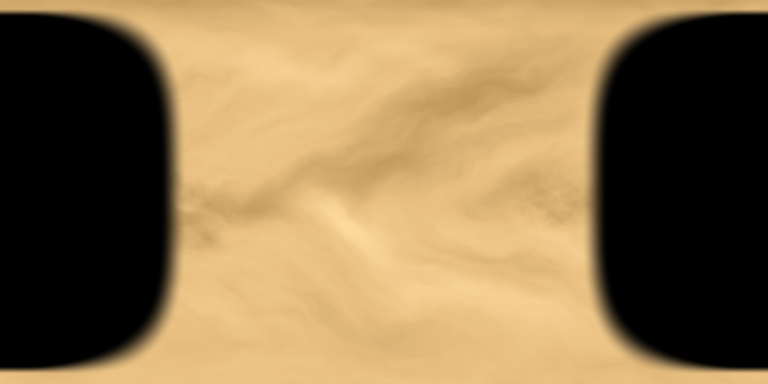
This texture is drawn by a WebGL 2 fragment shader. Its source:

```glsl
#version 300 es
precision highp float;
// Wrapped map of a hazy amber planet: streaked clouds between soft black gaps.
// Tilted gaussian patches set the broad tones, stretched noise adds the wisps,
// and a superellipse that wraps around the left and right sides masks the map.
uniform vec2 u_resolution;
out vec4 fragColor;

const vec3 DARK_TAN = vec3(0.72, 0.57, 0.34);
const vec3 AMBER = vec3(0.91, 0.75, 0.505);
const vec3 CREAM = vec3(1.0, 0.87, 0.63);

const vec2 GAP_CENTER = vec2(0.0, 0.502);
const vec2 GAP_RADIUS = vec2(0.463, 0.469);
const float GAP_POWER = 3.9;
const vec2 GAP_BLUR = vec2(0.085, 0.026);  // at the flanks, at top and bottom
const float UPPER_TILT = 0.40;
const float LOWER_TILT = -0.48;
const float STREAK_GAIN = 0.85;
const float MOTTLE_GAIN = 0.95;

// Patches: center.xy, radius.xy; then tilt and signed strength.
const int PATCHES = 9;
const vec4 SHADE_PLACE[PATCHES] = vec4[](
  vec4(1.10, 0.65, 0.25, 0.085), vec4(1.26, 0.77, 0.13, 0.060),
  vec4(0.64, 0.46, 0.11, 0.045), vec4(0.87, 0.53, 0.20, 0.045),
  vec4(1.44, 0.48, 0.12, 0.060), vec4(0.48, 0.46, 0.06, 0.090),
  vec4(0.53, 0.39, 0.05, 0.018), vec4(1.44, 0.84, 0.20, 0.090),
  vec4(0.99, 0.14, 0.13, 0.040));
const vec2 SHADE_FORM[PATCHES] = vec2[](
  vec2(0.50, -0.42), vec2(0.30, -0.35), vec2(0.0, -0.55),
  vec2(0.20, -0.38), vec2(-0.1, -0.45), vec2(0.0, -0.38),
  vec2(-0.5, -0.42), vec2(0.3, -0.25), vec2(0.1, -0.18));
const vec4 GLOW_PLACE[PATCHES] = vec4[](
  vec4(0.93, 0.42, 0.15, 0.045), vec4(0.79, 0.83, 0.22, 0.040),
  vec4(1.35, 0.38, 0.17, 0.040), vec4(1.09, 0.86, 0.14, 0.025),
  vec4(0.62, 0.29, 0.18, 0.050), vec4(1.30, 0.18, 0.22, 0.040),
  vec4(0.52, 0.21, 0.10, 0.030), vec4(0.66, 0.70, 0.17, 0.035),
  vec4(1.07, 0.30, 0.22, 0.050));
const vec2 GLOW_FORM[PATCHES] = vec2[](
  vec2(-0.25, 0.68), vec2(-0.10, 0.46), vec2(-0.30, 0.46),
  vec2(-0.40, 0.32), vec2(-0.55, 0.22), vec2(-0.20, 0.32),
  vec2(-0.50, 0.25), vec2(0.35, 0.18), vec2(-0.40, 0.22));

float hash(vec2 p) {
  return fract(sin(dot(p, vec2(127.1, 311.7))) * 43758.55);
}

float noise(vec2 p) {
  vec2 cell = floor(p), f = fract(p);
  f = f * f * (3.0 - 2.0 * f);
  return mix(mix(hash(cell), hash(cell + vec2(1, 0)), f.x),
             mix(hash(cell + vec2(0, 1)), hash(cell + vec2(1, 1)), f.x), f.y);
}

// Fractal noise centered on zero.
float fbm(vec2 p) {
  float sum = 0.0, amp = 0.5;
  for (int i = 0; i < 5; i++) {
    sum += amp * (noise(p) - 0.5);
    p = mat2(1.6, 0.3, -0.3, 1.6) * p * 1.25 + 17.3;
    amp *= 0.52;
  }
  return sum;
}

vec2 rotate(vec2 p, float angle) {
  float c = cos(angle), s = sin(angle);
  return vec2(c * p.x + s * p.y, c * p.y - s * p.x);
}

float streaks(vec2 p, float tilt) {
  return fbm(rotate(p, tilt) * vec2(5.0, 17.0) + tilt * 40.0);
}

float patchTone(vec2 p, vec4 place, vec2 form) {
  vec2 q = rotate(p - place.xy, form.x) / place.zw;
  return form.y * exp(-0.7 * dot(q, q));
}

void main() {
  vec2 p = gl_FragCoord.xy / u_resolution * vec2(2.0, 1.0);
  vec2 drift = vec2(fbm(p * 5.0 + 3.0), fbm(p * 5.0 + 31.0));
  vec2 warped = p + 0.13 * drift;

  // Broad light and dark areas
  float tone = 0.0;
  for (int i = 0; i < PATCHES; i++) {
    tone += patchTone(warped, SHADE_PLACE[i], SHADE_FORM[i]);
    tone += patchTone(warped, GLOW_PLACE[i], GLOW_FORM[i]);
  }

  // Wisps rise above the equator, fall below it and level out at the poles
  float wisps = mix(streaks(warped, LOWER_TILT), streaks(warped, UPPER_TILT),
                    smoothstep(0.42, 0.56, p.y));
  float polar = smoothstep(0.30, 0.46, abs(p.y - 0.5));
  tone += STREAK_GAIN * mix(wisps, 0.7 * streaks(warped, -0.06), polar);

  // Grainy cells at both ends of the equator
  vec2 fromEnd = (vec2(abs(p.x - 0.98), p.y) - vec2(0.48, 0.46)) / vec2(0.13, 0.11);
  tone += MOTTLE_GAIN * fbm(p * vec2(22.0, 28.0)) * exp(-dot(fromEnd, fromEnd));

  // Dusky rim along the top
  tone -= 0.22 * smoothstep(0.91, 0.97, p.y) + 0.3 * smoothstep(0.96, 1.0, p.y);

  tone = clamp(tone, -1.0, 1.0);
  vec3 color = mix(AMBER, tone < 0.0 ? DARK_TAN : CREAM, abs(tone));

  // Black gap, wrapped across the sides, softest toward its flanks
  vec2 q = abs(vec2(mod(p.x + 1.0, 2.0) - 1.0, p.y) - GAP_CENTER) / GAP_RADIUS;
  float reach = pow(pow(q.x, GAP_POWER) + pow(q.y, GAP_POWER), 1.0 / GAP_POWER);
  float blur = mix(GAP_BLUR.y, GAP_BLUR.x, smoothstep(0.15, 0.8, q.x));
  color *= smoothstep(1.0 - 1.15 * blur, 1.0 + 0.6 * blur, reach);

  fragColor = vec4(color, 1.0);
}
```
